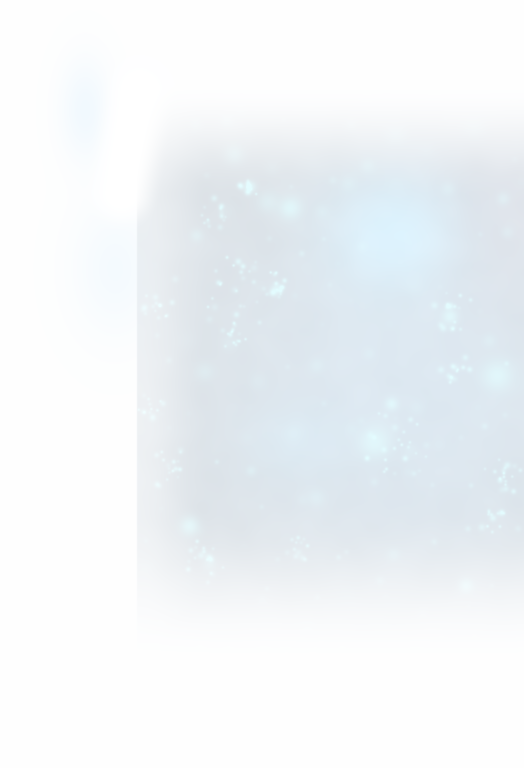
A WebGL 2 fragment shader for this background:

```glsl
#version 300 es
precision highp float;
// A pale mist panel with a crisp left side and soft top and bottom on white.
// Gaussian glows tint it, gradient noise mottles it, and hashed specks
// gather around a few cluster centres. Lengths are in canvas heights.
uniform vec2 u_resolution;
out vec4 outColor;

const vec3 WHITE = vec3(0.995, 0.996, 0.998);
const vec3 MIST_GRAY = vec3(0.868, 0.888, 0.905);
const vec3 MIST_BLUE = vec3(0.868, 0.912, 0.947);
const vec3 MIST_LILAC = vec3(0.877, 0.887, 0.915);
const vec3 GLOW = vec3(0.865, 0.953, 0.997);
const vec3 SPECK = vec3(0.89, 0.99, 1.0);
const vec3 SMUDGE = vec3(0.945, 0.975, 0.995);

const float PANEL_LEFT = 0.1784;
const vec2 BOTTOM_FADE = vec2(0.14, 0.35);
const vec2 TOP_FADE = vec2(0.74, 0.89);
const float CELL = 0.045;

// Speck clusters: centre and spread
const int CLUSTERS = 15;
const vec3 CLUSTER[CLUSTERS] = vec3[](
  vec3(0.306, 0.622, 0.055), vec3(0.358, 0.629, 0.020), vec3(0.306, 0.564, 0.020),
  vec3(0.514, 0.420, 0.050), vec3(0.596, 0.521, 0.022), vec3(0.658, 0.382, 0.030),
  vec3(0.638, 0.326, 0.020), vec3(0.326, 0.759, 0.014), vec3(0.280, 0.723, 0.022),
  vec3(0.202, 0.603, 0.025), vec3(0.198, 0.473, 0.020), vec3(0.224, 0.388, 0.030),
  vec3(0.267, 0.271, 0.030), vec3(0.388, 0.284, 0.018), vec3(0.592, 0.596, 0.028));

// Soft lights: centre and radius
const int LIGHTS = 9;
const vec3 LIGHT[LIGHTS] = vec3[](
  vec3(0.648, 0.511, 0.020), vec3(0.488, 0.424, 0.020), vec3(0.247, 0.315, 0.012),
  vec3(0.378, 0.729, 0.014), vec3(0.586, 0.588, 0.010), vec3(0.607, 0.237, 0.009),
  vec3(0.326, 0.757, 0.007), vec3(0.510, 0.474, 0.008), vec3(0.360, 0.623, 0.007));

vec2 hash2(vec2 p) {
  vec3 q = fract(p.xyx * vec3(0.1031, 0.1030, 0.0973));
  q += dot(q, q.yzx + 33.33);
  return fract((q.xx + q.yz) * q.zy);
}

float gradientNoise(vec2 p) {
  vec2 i = floor(p), f = fract(p);
  vec2 w = f * f * f * (f * (f * 6.0 - 15.0) + 10.0);
  vec2 e = vec2(1.0, 0.0);
  float a = dot(hash2(i) * 2.0 - 1.0, f);
  float b = dot(hash2(i + e.xy) * 2.0 - 1.0, f - e.xy);
  float c = dot(hash2(i + e.yx) * 2.0 - 1.0, f - e.yx);
  float d = dot(hash2(i + e.xx) * 2.0 - 1.0, f - e.xx);
  return mix(mix(a, b, w.x), mix(c, d, w.x), w.y);
}

float gaussian(vec2 offset, vec2 radius) {
  vec2 q = offset / radius;
  return exp(-dot(q, q));
}

float segmentDistance(vec2 p, vec2 a, vec2 b) {
  vec2 ab = b - a;
  return length(p - a - ab * clamp(dot(p - a, ab) / dot(ab, ab), 0.0, 1.0));
}

// Faint out-of-focus dots, one per jittered grid cell
float haze(vec2 p) {
  float sum = 0.0;
  for (int k = 0; k < 9; k++) {
    vec2 cell = floor(p / CELL) + vec2(k % 3 - 1, k / 3 - 1);
    vec2 shape = hash2(cell + 71.0);
    vec2 centre = (cell + hash2(cell + 17.0)) * CELL;
    float radius = mix(0.003, 0.014, shape.x * shape.x);
    sum += shape.y * shape.y * 0.42 * gaussian(p - centre, vec2(radius));
  }
  return sum;
}

// Small bright dots, denser toward each cluster centre
float specks(vec2 p) {
  float sum = 0.0;
  for (int c = 0; c < CLUSTERS; c++) {
    vec3 cl = CLUSTER[c];
    if (length(p - cl.xy) > cl.z + 0.015) continue;
    int count = 5 + int(cl.z * 400.0);
    for (int k = 0; k < count; k++) {
      vec2 seed = vec2(float(k) * 7.0 + 3.0, float(c) * 13.0 + 5.0);
      vec2 h = hash2(seed), s = hash2(seed + 101.0);
      float angle = 6.2832 * h.x;
      vec2 centre = cl.xy + cl.z * pow(h.y, 0.7) * vec2(cos(angle), sin(angle));
      float radius = mix(0.0018, 0.0045, s.x * s.x);
      sum += mix(0.25, 0.8, s.y) * gaussian(p - centre, vec2(radius));
    }
  }
  return sum;
}

void main() {
  vec2 p = gl_FragCoord.xy / u_resolution.y;
  float pixel = 1.0 / u_resolution.y;

  // Smudges beside the panel
  float smudge = gaussian(p - vec2(0.111, 0.857), vec2(0.032, 0.065));
  smudge += 0.75 * gaussian(p - vec2(0.150, 0.650), vec2(0.055, 0.085));
  vec3 color = mix(WHITE, SMUDGE, min(smudge, 1.0));

  // Mist tint
  vec3 mist = mix(MIST_GRAY, MIST_BLUE, gaussian(p - vec2(0.54, 0.50), vec2(0.24, 0.25)));
  mist = mix(mist, MIST_LILAC, 0.6 * gaussian(p - vec2(0.66, 0.72), vec2(0.14, 0.12)));
  mist = mix(mist, GLOW, 0.95 * gaussian(p - vec2(0.512, 0.695), vec2(0.085, 0.080)));
  mist = mix(mist, GLOW, 0.35 * gaussian(p - vec2(0.39, 0.425), vec2(0.07, 0.05)));
  mist += 0.012 * gradientNoise(p * 14.0) + 0.008 * gradientNoise(p * 33.0);

  // Lights and specks
  float light = haze(p) + specks(p);
  for (int k = 0; k < LIGHTS; k++)
    light += 0.7 * gaussian(p - LIGHT[k].xy, LIGHT[k].zz);
  mist = mix(mist, SPECK, clamp(light, 0.0, 0.95));

  // Panel coverage
  float cover = smoothstep(BOTTOM_FADE.x, BOTTOM_FADE.y, p.y);
  cover *= 1.0 - smoothstep(TOP_FADE.x, TOP_FADE.y, p.y);
  cover *= mix(0.50, 1.0, smoothstep(PANEL_LEFT, PANEL_LEFT + 0.095, p.x));
  cover *= smoothstep(-pixel, pixel, p.x - PANEL_LEFT);
  color = mix(color, mist, cover);

  // White flare over the upper left corner
  float flare = segmentDistance(p, vec2(0.158, 0.748), vec2(0.180, 0.880));
  color = mix(color, vec3(1.0), 1.0 - smoothstep(0.012, 0.052, flare));
  outColor = vec4(color, 1.0);
}
```
